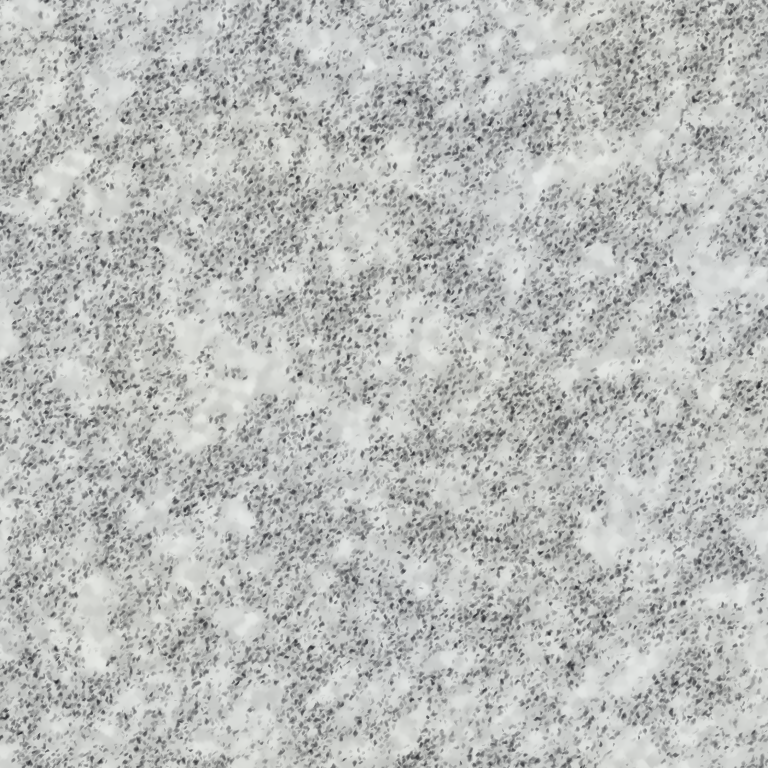
A Shadertoy shader for this texture:

```glsl
vec3 hash3(vec2 p, float seed) {
    vec3 q = fract(vec3(p.xyx + seed * 17.3) * vec3(0.1031, 0.1030, 0.0973));
    q += dot(q, q.yxz + 33.33);
    return fract((q.xxy + q.yzz) * q.zyx);
}

// Cellular noise with soft borders: each cell spreads its own random value
float softCells(vec2 p, float seed) {
    vec2 cell = floor(p);
    float total = 0.0, weights = 0.0;
    for (int y = -1; y <= 1; y++)
    for (int x = -1; x <= 1; x++) {
        vec2 id = cell + vec2(x, y);
        vec3 rnd = hash3(id, seed);
        vec2 d = p - id - rnd.xy;
        float w = exp(-6.0 * dot(d, d));
        total += w * rnd.z;
        weights += w;
    }
    return total / weights;
}

// Light left after one layer of slanted mica flecks
float fleckLight(vec2 p, float seed, float density, float depth) {
    vec2 cell = floor(p);
    float light = 1.0;
    for (int y = -1; y <= 1; y++)
    for (int x = -1; x <= 1; x++) {
        vec2 id = cell + vec2(x, y);
        vec3 place = hash3(id, seed);
        vec3 shape = hash3(id, seed + 5.0);
        float angle = 0.95 + 1.7 * (place.z - 0.5);
        vec2 axis = vec2(cos(angle), sin(angle));
        vec2 d = p - id - place.xy;
        vec2 local = vec2(dot(d, axis), dot(d, vec2(-axis.y, axis.x)));
        float r = length(local / (vec2(0.46, 0.27) * mix(0.75, 1.2, shape.x)));
        float mask = 1.0 - smoothstep(0.35, 1.3, r);
        float presence = smoothstep(0.0, 0.3, density - shape.y);
        light *= 1.0 - mask * presence * depth * mix(0.17, 0.54, shape.z * shape.z);
    }
    return light;
}

void mainImage(out vec4 fragColor, in vec2 fragCoord) {
    vec2 uv = fragCoord / min(iResolution.x, iResolution.y);
    vec2 rough = uv + 0.0006 * sin(uv.yx * vec2(690.0, 830.0) + 3.0 * sin(uv * 210.0));

    // Clusters, stretched along the rising diagonal
    vec2 grain = vec2(uv.x + uv.y, 1.3 * (uv.y - uv.x)) * 0.7;
    float cluster = 0.45 * softCells(grain * 15.0, 1.0) + 0.55 * softCells(grain * 36.0, 2.0);
    float density = 0.6 + 1.6 * (cluster - 0.5);

    // Pale mottled feldspar
    float mottle = softCells(rough * 75.0, 3.0) - 0.5;
    float base = 0.807 + 0.12 * mottle - 0.12 * (cluster - 0.5);

    // Dark flecks in two main sizes and a faint fine one
    float light = fleckLight(rough * 98.0, 4.0, density, 1.0);
    light *= fleckLight(rough * 117.0 + 40.3, 7.0, density, 1.0);
    light *= fleckLight(rough * 160.0 + 90.7, 9.0, density, 0.55);

    // Greenish white turning to cool grey, with faint warm areas
    float warmth = softCells(uv * 7.0, 11.0) - 0.5;
    vec3 color = base * light * vec3(0.995, 1.006, 0.993);
    color += (1.0 - light) * vec3(-0.006, -0.004, 0.016);
    color += warmth * vec3(0.008, 0.004, -0.014);
    fragColor = vec4(color, 1.0);
}
```
